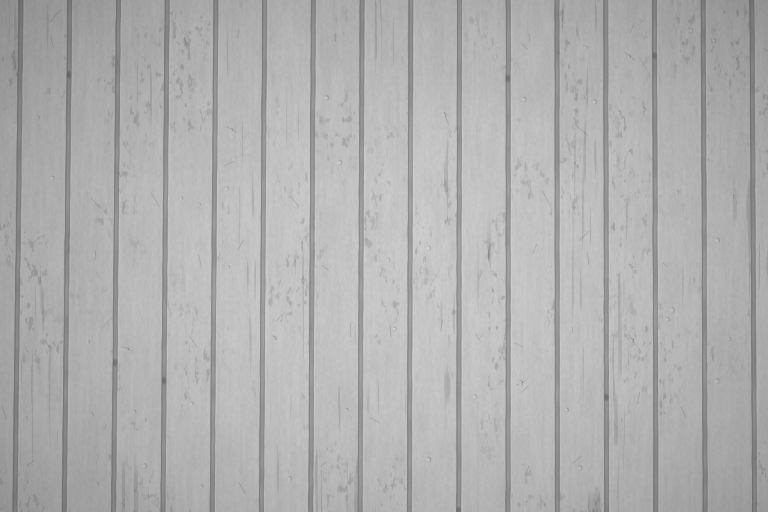
Write a Shadertoy shader that draws this texture.

```glsl
// Pale grey painted wooden wall of vertical grooved boards, with grain, scuffs and dents.

// Lengths are fractions of the canvas width.
const float TOP_LEFT = 0.0273, TOP_PITCH = 0.06345;       // first groove and spacing at the top
const float BOTTOM_LEFT = 0.0195, BOTTOM_PITCH = 0.0642;  // and at the bottom
const float GROOVE_HALF = 0.0032;
const float EDGE_HALF = 0.0008;
const float GROOVE_SHADE = 0.80, EDGE_SHADE = 0.70, LIP_LIGHT = 0.035;
const vec3 PAINT = vec3(0.777);
const vec2 LIGHT_CENTER = vec2(0.52, 0.47);
const vec2 LIGHT_FALLOFF = vec2(0.58, 0.46);
const float BOARD_VARIATION = 0.022;
const float GRAIN = 0.06, SPECKLE = 0.035, MOTTLE = 0.04;
const float MARK_ROWS = 7.0;
const float DENT_CHANCE = 0.22, SCRATCH_CHANCE = 0.30;

float hash(vec2 p) {
    vec3 q = fract(vec3(p.xyx) * 0.1031);
    q += dot(q, q.yzx + 33.33);
    return fract((q.x + q.y) * q.z);
}

float noise(vec2 p) {
    vec2 i = floor(p), f = fract(p);
    f = f * f * (3.0 - 2.0 * f);
    return mix(mix(hash(i), hash(i + vec2(1, 0)), f.x),
               mix(hash(i + vec2(0, 1)), hash(i + vec2(1, 1)), f.x), f.y);
}

float fbm(vec2 p) {
    float sum = 0.0, amp = 0.5;
    for (int i = 0; i < 4; i++) {
        sum += amp * noise(p);
        p = p * 2.03 + 17.1;
        amp *= 0.5;
    }
    return sum / 0.9375;
}

float segmentDistance(vec2 p, vec2 halfAxis) {
    return length(p - halfAxis * clamp(dot(p, halfAxis) / dot(halfAxis, halfAxis), -1.0, 1.0));
}

// Coverage of a band of the given half width around distance zero.
float band(float d, float halfWidth, float aa) {
    return 1.0 - smoothstep(halfWidth - aa, halfWidth + aa, abs(d));
}

// Brightness of the painted face: streaks, blotches, scuffs and hairline cracks.
float woodShade(vec2 p, float board) {
    vec2 q = p + vec2(board * 3.7, board * 1.9);
    q.x += 0.002 * noise(q * vec2(30.0, 12.0));
    float shade = 1.0 + BOARD_VARIATION * (hash(vec2(board, 4.0)) - 0.5);
    shade += GRAIN * (fbm(q * vec2(260.0, 22.0)) - 0.5);
    shade += SPECKLE * (noise(q * vec2(480.0, 260.0)) - 0.5);
    shade += MOTTLE * (fbm(q * vec2(28.0, 18.0)) - 0.5);
    float worn = smoothstep(0.48, 0.72, fbm(q * vec2(20.0, 9.0) + 40.0));
    shade -= 0.13 * worn * smoothstep(0.58, 0.78, fbm(q * vec2(210.0, 100.0)));
    float crack = smoothstep(0.80, 0.92, noise(q * vec2(300.0, 11.0) + 9.0));
    shade -= 0.10 * crack * smoothstep(0.54, 0.68, noise(q * vec2(15.0, 5.0) + 70.0));
    return shade;
}

// Shade change from rare dents and scratches, one candidate per cell of each board.
float markShade(vec2 p, float across, float board, float pitch, float aa) {
    float rowHeight = 0.667 / MARK_ROWS, row = floor(p.y / rowHeight), shade = 0.0;
    for (int k = 0; k < 2; k++) {
        vec2 cell = vec2(board + 11.0, row + 31.0 * float(k) + 5.0);
        vec2 seed = vec2(hash(cell), hash(cell + 57.0));
        vec2 q = vec2(across - mix(0.2, 0.8, seed.x), fract(p.y / rowHeight) - mix(0.2, 0.8, seed.y));
        q *= vec2(pitch, rowHeight);
        if (hash(cell + 91.0) < DENT_CHANCE) {
            float size = mix(0.0012, 0.0030, seed.y);
            float rim = length(q * vec2(1.2, 0.9)) - size;
            shade -= 0.18 * band(rim, 0.0007, aa) * smoothstep(-size, size, q.x + 0.4 * q.y);
            shade += 0.08 * band(length(q + vec2(size, 0.0) * 0.5), size * 0.6, aa);
        }
        if (hash(cell + 133.0) < SCRATCH_CHANCE) {
            vec2 halfAxis = vec2(seed.y - 0.5, 0.5 * seed.x + 0.15) * 0.014;
            shade -= 0.13 * band(segmentDistance(q, halfAxis), 0.0006, aa);
        }
    }
    return shade;
}

void mainImage(out vec4 fragColor, in vec2 fragCoord) {
    vec2 uv = fragCoord / iResolution.xy;
    vec2 p = fragCoord / iResolution.x;
    float aa = 0.6 / iResolution.x;

    // Boards fan out slightly toward the bottom.
    float pitch = mix(BOTTOM_PITCH, TOP_PITCH, uv.y);
    float position = (p.x - mix(BOTTOM_LEFT, TOP_LEFT, uv.y)) / pitch;
    float board = floor(position), groove = round(position);
    float d = (position - groove) * pitch;
    d += 0.0005 * (noise(vec2(groove * 7.0 + 3.0, p.y * 60.0)) - 0.5);

    float shade = woodShade(p, board) + markShade(p, position - board, board, pitch, aa);

    // Groove: flat bottom, dark left wall, softer right wall, pale outer lip.
    float wear = noise(vec2(groove * 5.0 + 20.0, p.y * 45.0));
    float floorShade = GROOVE_SHADE + 0.07 * (wear - 0.5) + 0.3 * (shade - 1.0);
    shade += LIP_LIGHT * band(d - GROOVE_HALF - 0.001, EDGE_HALF, aa);
    shade = mix(shade, floorShade, band(d, GROOVE_HALF, aa));
    shade = mix(shade, EDGE_SHADE, band(d + GROOVE_HALF - EDGE_HALF, EDGE_HALF, aa));
    shade = mix(shade, EDGE_SHADE, 0.5 * band(d - GROOVE_HALF + EDGE_HALF, EDGE_HALF, aa));

    // Occasional dark knot stuck in a groove.
    float knotY = 0.667 * hash(vec2(groove + 8.0, 77.0));
    float knot = band(length(vec2(d, (p.y - knotY) * 0.6)), 0.0027, 2.0 * aa);
    shade -= 0.16 * knot * step(0.6, hash(vec2(groove + 8.0, 19.0)));

    // Light fades toward the corners.
    vec2 offset = uv - LIGHT_CENTER;
    float light = 1.0 - dot(offset * offset, LIGHT_FALLOFF);
    fragColor = vec4(clamp(PAINT * shade * light, 0.0, 1.0), 1.0);
}
```
